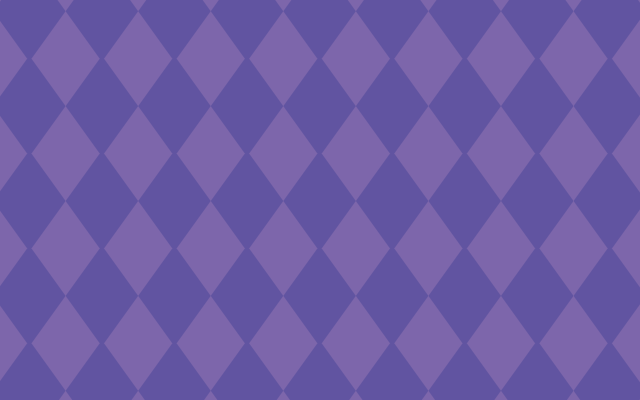
This pattern is drawn by a Shadertoy shader. Its source:

```glsl
// Lengths are fractions of the canvas height
#define PITCH vec2(0.1814, 0.2372)
#define FIRST_CENTER vec2(0.1640, 0.1417)
#define HALF_SIZE vec2(0.0853, 0.1186)
#define GROUND_COLOR vec3(0.380, 0.330, 0.630)
#define DIAMOND_COLOR vec3(0.490, 0.400, 0.670)

// Signed distance to the edge lines of a diamond
float diamondDistance(vec2 p, vec2 halfSize) {
    vec2 q = abs(p) / halfSize;
    return (q.x + q.y - 1.0) * halfSize.x * halfSize.y / length(halfSize);
}

// Offset from the center of the nearest grid cell
vec2 repeatCell(vec2 p, vec2 pitch) {
    return (fract(p / pitch + 0.5) - 0.5) * pitch;
}

void mainImage(out vec4 fragColor, in vec2 fragCoord) {
    vec2 uv = fragCoord / iResolution.y;
    float pixel = 1.0 / iResolution.y;

    // Diamonds touch tip to tip vertically, with a narrow gap sideways
    vec2 cell = repeatCell(uv - FIRST_CENTER, PITCH);
    float dist = diamondDistance(cell, HALF_SIZE);

    // Blend across about one pixel at the edge
    float coverage = 1.0 - smoothstep(-0.7 * pixel, 0.7 * pixel, dist);
    fragColor = vec4(mix(GROUND_COLOR, DIAMOND_COLOR, coverage), 1.0);
}
```
